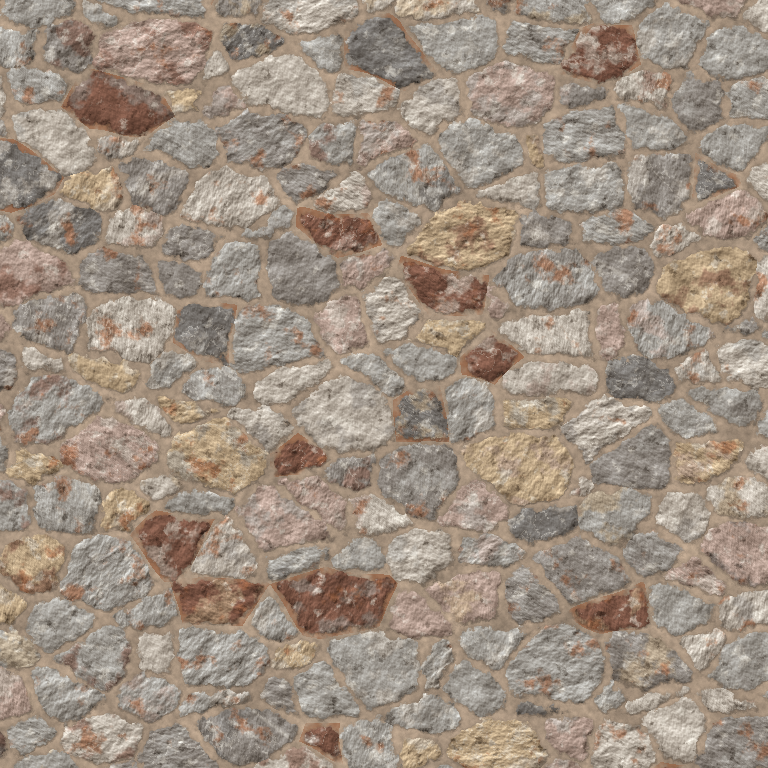
Write a WebGL 1 fragment shader that draws this texture.

```glsl
precision highp float;
// Rubble stone wall: irregular weathered stones bedded in sandy mortar.

uniform vec2 u_resolution;

#define GRID vec2(11.5, 16.5)   // stones across and up the canvas
#define JITTER 0.72             // scatter of the stone centres
#define SIZE_SPREAD 0.62        // difference between large and small stones
#define ROUNDING 260.0          // higher gives sharper stone corners
#define JOINT 0.0042            // half width of the mortar joints
#define EDGE_ROUGHNESS 0.020
#define RELIEF 1.8
#define MOTTLING 0.55
#define LIGHT vec2(-0.45, 0.89)
#define MORTAR vec3(0.66, 0.58, 0.50)
#define RUST vec3(0.58, 0.37, 0.25)
#define CRUST vec3(0.79, 0.76, 0.71)

vec2 hash2(vec2 p) {
  vec3 q = fract(p.xyx * vec3(0.1031, 0.1030, 0.0973));
  q += dot(q, q.yzx + 33.33);
  return fract((q.xx + q.yz) * q.zy);
}

float gradientNoise(vec2 p) {
  vec2 i = floor(p), f = p - i;
  vec2 u = f * f * f * (f * (f * 6.0 - 15.0) + 10.0);
  vec2 x = vec2(1.0, 0.0);
  float a = dot(hash2(i) * 2.0 - 1.0, f);
  float b = dot(hash2(i + x) * 2.0 - 1.0, f - x);
  float c = dot(hash2(i + x.yx) * 2.0 - 1.0, f - x.yx);
  float d = dot(hash2(i + 1.0) * 2.0 - 1.0, f - 1.0);
  return mix(mix(a, b, u.x), mix(c, d, u.x), u.y);
}

float fbm(vec2 p) {
  float sum = 0.0, amp = 0.5;
  for (int i = 0; i < 5; i++) {
    sum += amp * gradientNoise(p);
    p = mat2(1.6, 1.2, -1.2, 1.6) * p + 17.3;
    amp *= 0.6;
  }
  return sum;
}

// Stone centre in grid units (xy) and its size weight (z).
vec3 stoneSite(vec2 cell) {
  vec2 jitter = (hash2(cell + 41.0) - 0.5) * JITTER;
  float size = hash2(cell + 83.0).x;
  float stagger = 0.5 * mod(cell.y, 2.0);
  return vec3(cell + 0.5 + jitter + vec2(stagger, 0.0), SIZE_SPREAD * (size * size - 0.4));
}

float weightedDistance(vec2 q, vec3 site) {
  vec2 r = q - site.xy;
  return dot(r, r) - site.z;
}

vec3 stoneColour(float t) {
  vec3 c = vec3(0.61, 0.59, 0.56);                       // cool grey
  c = mix(c, vec3(0.71, 0.67, 0.62), step(0.32, t));     // pale limestone
  c = mix(c, vec3(0.54, 0.51, 0.48), step(0.58, t));     // mid grey
  c = mix(c, vec3(0.70, 0.61, 0.49), step(0.73, t));     // ochre
  c = mix(c, vec3(0.66, 0.57, 0.52), step(0.81, t));     // pink
  c = mix(c, vec3(0.45, 0.43, 0.41), step(0.89, t));     // slate
  return mix(c, vec3(0.46, 0.32, 0.26), step(0.94, t));  // iron brown
}

void main() {
  vec2 p = gl_FragCoord.xy / u_resolution.y;
  float blur = max(0.0012, 0.75 / u_resolution.y);

  // Bend the layout so that the joints are not straight.
  vec2 bend = vec2(gradientNoise(p * 13.0), gradientNoise(p * 13.0 + 50.0));
  vec2 q = (p + 0.014 * bend) * GRID;

  // Find the stone that owns this point.
  vec2 home = floor(q), id = home;
  float nearest = 100.0;
  for (int j = -2; j <= 2; j++) {
    for (int i = -2; i <= 2; i++) {
      vec2 cell = home + vec2(float(i), float(j));
      float d = weightedDistance(q, stoneSite(cell));
      if (d < nearest) { nearest = d; id = cell; }
    }
  }

  // Smooth distance to its border, with the inward direction.
  vec2 centre = stoneSite(id).xy, inward = vec2(0.0);
  float total = 0.00001;
  for (int j = -2; j <= 2; j++) {
    for (int i = -2; i <= 2; i++) {
      vec3 other = stoneSite(id + vec2(float(i), float(j)));
      vec2 across = (centre - other.xy) * GRID;
      float span = length(across);
      if (span > 0.01) {
        float d = 0.5 * (weightedDistance(q, other) - nearest) / span;
        float w = exp(-ROUNDING * d);
        total += w;
        inward += w * across / span;
      }
    }
  }
  inward /= total;
  float depth = -log(total) / ROUNDING - JOINT + EDGE_ROUGHNESS * fbm(p * 42.0);
  float stoneMask = smoothstep(-blur, blur, depth);

  // Each stone gets its own grain direction, colour and stains.
  vec2 kind = hash2(id + 7.0), trait = hash2(id + 129.0);
  float angle = 6.2832 * trait.x;
  mat2 turn = mat2(cos(angle), sin(angle), -sin(angle), cos(angle));
  vec2 s = turn * p + id * 1.7;
  vec2 stretch = vec2(26.0, 26.0 + 22.0 * trait.y);
  float grain = fbm(s * stretch);
  float lit = grain - fbm((s + turn * LIGHT * 0.0025) * stretch);
  float patches = fbm(s * 19.0 + 31.0);

  vec3 stone = stoneColour(kind.x);
  stone = mix(stone, stoneColour(kind.y), 0.6 * smoothstep(0.0, 0.15, patches));
  float stain = smoothstep(0.08, 0.26, fbm(s * 24.0 + 77.0)) * step(0.45, trait.y);
  stone = mix(stone, RUST, 0.65 * stain);
  float crust = smoothstep(0.08, 0.26, fbm(s * 48.0 + 9.0));
  stone = mix(stone, CRUST, 0.55 * crust);
  float vein = 1.0 - smoothstep(0.0, 0.035, abs(gradientNoise(s * 15.0 + 2.0 * grain)));
  stone = mix(stone, CRUST, 0.4 * vein * step(0.55, trait.x));

  // Broken relief, bevelled rim and dark crevices.
  float rim = 1.0 - smoothstep(0.0, 0.009, depth);
  float shade = 1.02 + RELIEF * lit + MOTTLING * grain;
  shade -= rim * (0.07 + 0.16 * dot(inward, LIGHT));
  shade -= 0.28 * smoothstep(0.13, 0.30, -fbm(s * 60.0 + 5.0));
  stone *= pow(vec3(max(shade, 0.3)), vec3(0.92, 1.0, 1.08));

  // Sandy mortar with contact shadows and rust washed from iron stones.
  float sand = fbm(p * 95.0);
  vec3 mortar = MORTAR * (1.0 + 0.32 * sand + 0.35 * fbm(p * 14.0));
  float bleed = step(0.92, kind.x) * smoothstep(-0.12, 0.15, fbm(p * 17.0 + 3.0));
  mortar = mix(mortar, RUST, 0.7 * bleed);
  float contact = 1.0 - smoothstep(0.0, 0.0045, -depth);
  mortar *= 1.0 - contact * (0.08 + 0.22 * max(dot(inward, LIGHT), 0.0));

  gl_FragColor = vec4(clamp(mix(mortar, stone, stoneMask), 0.0, 1.0), 1.0);
}
```
